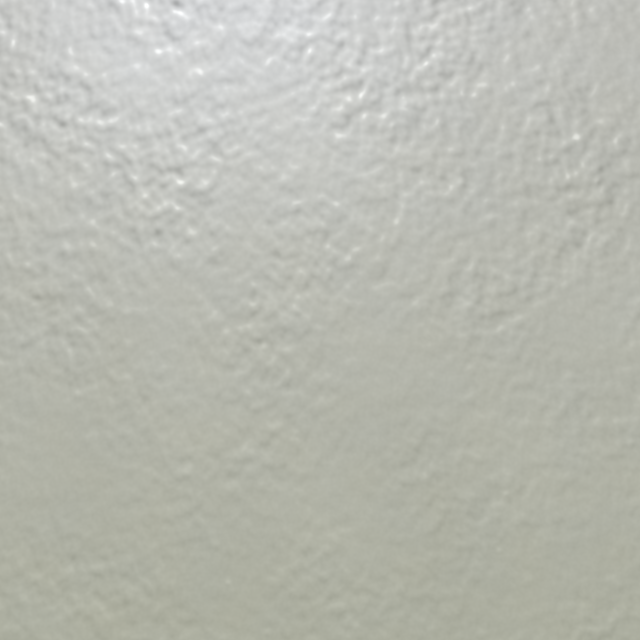
A Shadertoy shader for this texture:

```glsl
// Semi-gloss painted wall: a soft cool sheen near the top over warm grey-green paint.
// Gradient noise gives a bumpy height field, lit by its slope towards the sheen,
// with patchy roughness, sparse raised specks and a faint fine grain.

vec2 hash2(vec2 p) {
    vec3 q = fract(p.xyx * vec3(0.1031, 0.1030, 0.0973));
    q += dot(q, q.yzx + 33.33);
    return fract((q.xx + q.yz) * q.zy);
}

float gradientDot(vec2 cell, vec2 f, vec2 corner) {
    float angle = 6.2832 * hash2(cell + corner).x;
    return dot(vec2(cos(angle), sin(angle)), f - corner);
}

// Gradient noise, roughly -0.7 to 0.7
float noise(vec2 p) {
    vec2 i = floor(p), f = p - i;
    vec2 u = f * f * f * (f * (f * 6.0 - 15.0) + 10.0);
    float low = mix(gradientDot(i, f, vec2(0, 0)), gradientDot(i, f, vec2(1, 0)), u.x);
    float high = mix(gradientDot(i, f, vec2(0, 1)), gradientDot(i, f, vec2(1, 1)), u.x);
    return mix(low, high, u.y);
}

// Roller-paint relief: broad undulation, bumps and finer dimples
float paintHeight(vec2 p) {
    mat2 turn = mat2(0.8, 0.6, -0.6, 0.8);
    float h = 0.7 * noise(p * 19.0 + 11.0);
    p = turn * p;
    h += noise(p * 38.0 + 53.0);
    p = turn * p;
    return h + 0.6 * noise(p * 74.0 + 97.0);
}

// Sparse raised specks, bright on the lit side and dark on the other
float specks(vec2 p, vec2 toLight) {
    vec2 g = p * 11.0, cell = floor(g);
    float sum = 0.0;
    for (int y = -1; y <= 1; y++)
    for (int x = -1; x <= 1; x++) {
        vec2 id = cell + vec2(x, y) + 200.0;
        vec2 chance = hash2(id + 37.0);
        vec2 d = (g - (id - 200.0) - hash2(id)) / mix(0.05, 0.10, chance.y);
        float side = dot(d, toLight);
        sum += step(0.82, chance.x) * (0.35 + 1.1 * side) * exp(-dot(d, d));
    }
    return sum;
}

void mainImage(out vec4 fragColor, in vec2 fragCoord) {
    vec2 uv = fragCoord / iResolution.xy;
    vec2 p = fragCoord / iResolution.y;

    // Broad paint gradient and the cool reflected sheen
    vec2 fromSheen = (uv - vec2(0.33, 1.01)) / vec2(0.41, 0.36);
    float sheen = exp(-dot(fromSheen, fromSheen));
    vec3 color = mix(vec3(0.674, 0.682, 0.624), vec3(0.734, 0.737, 0.714), uv.y);
    color += sheen * vec3(0.105, 0.109, 0.136);
    color += 0.014 * noise(p * 5.0 + 7.0);

    // Slope towards the sheen makes bumps follow arcs around it
    vec2 toLight = normalize(vec2(0.36, 1.2) - uv);
    vec2 stepToLight = 0.0052 * toLight;
    float slope = paintHeight(p - stepToLight) - paintHeight(p + stepToLight);

    // Roughness fades downwards and varies in patches
    float gloss = smoothstep(0.25, 1.0, uv.y) * exp(-1.2 * pow(max(uv.x - 0.6, 0.0) * 2.0, 2.0));
    float patchiness = clamp(0.95 + 1.1 * noise(p * 6.0 + 31.0), 0.4, 1.5);
    float contrast = mix(0.023, 0.075, gloss) * patchiness;
    color += contrast * (slope + 0.5 * slope * abs(slope));

    // Pale bump tops and glints on the steepest lit sides
    color += 0.022 * gloss * patchiness * noise(p * 34.0 + 5.0);
    color += 0.08 * gloss * patchiness * smoothstep(0.45, 1.1, slope);
    color += mix(0.045, 0.10, gloss) * specks(p, toLight);

    // Fine soft grain, with a trace of colour variation
    float grain = noise(p * 130.0) + 0.6 * noise(p * 210.0 + 19.0);
    color += 0.011 * grain;
    color += 0.006 * noise(p * 14.0 + 71.0) * vec3(0.5, 0.0, -1.0);

    fragColor = vec4(clamp(color, 0.0, 1.0), 1.0);
}
```
